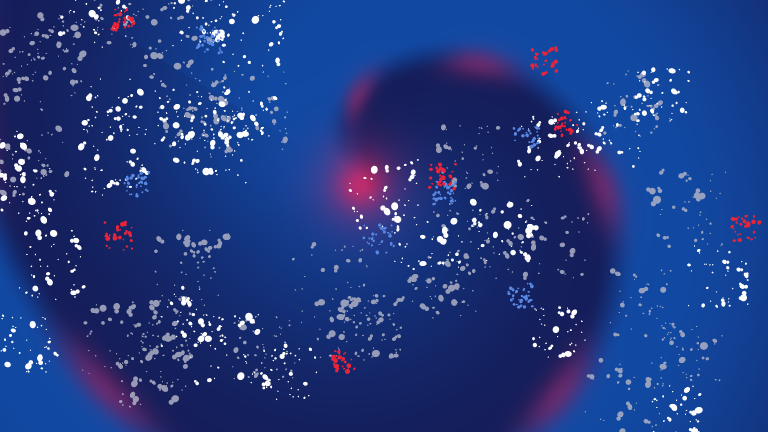
Give the GLSL for this background, as a Shadertoy shader.

```glsl
// Glowing spiral shell on deep blue, strewn with clusters of paint-like specks.

const vec3 NAVY   = vec3(0.080, 0.118, 0.355);
const vec3 AZURE  = vec3(0.068, 0.285, 0.635);
const vec3 ROSE   = vec3(0.800, 0.165, 0.410);
const vec3 SILVER = vec3(0.680, 0.690, 0.770);
const vec3 WHITE  = vec3(0.990);
const vec3 SKY    = vec3(0.340, 0.530, 0.880);
const vec3 RED    = vec3(0.910, 0.140, 0.230);

const vec2  SPIRAL_CENTRE = vec2(0.856, 0.560);
const vec2  CORE_CENTRE   = vec2(0.835, 0.572);
const float SEAM_ANGLE    = 2.583;   // direction where the arm starts
const float EDGE_SOFTNESS = 0.050;
const float PATCH_CELL    = 0.17;    // spacing of speck clusters
const float TAU           = 6.2831853;

// Areas that hold specks: centre.xy, half size.zw
const vec4 AREAS[5] = vec4[5](
    vec4(0.34, 0.57, 0.36, 0.46),
    vec4(1.08, 0.46, 0.33, 0.30),
    vec4(0.70, 0.31, 0.28, 0.17),
    vec4(1.42, 0.80, 0.17, 0.12),
    vec4(1.56, 0.29, 0.19, 0.29));

vec3 hash3(vec3 p) {
    p = fract(p * vec3(0.1031, 0.1030, 0.0973));
    p += dot(p, p.yxz + 33.33);
    return fract((p.xxy + p.yxx) * p.zyx);
}

// Radius of the arm after a clockwise turn in degrees
float armRadius(float turn) {
    float wobble = 0.0625 * sin(radians((turn - 85.0) * 1.125));
    return 0.153 + turn / 432.0 + wobble + 0.07 * smoothstep(300.0, 350.0, turn);
}

vec3 spiral(vec2 p) {
    vec2 v = p - SPIRAL_CENTRE;
    float r = length(v);
    float turn = mod(SEAM_ANGLE - atan(v.y, v.x), TAU) * 360.0 / TAU;
    float depth = armRadius(turn) - r;
    float inside = smoothstep(-EDGE_SOFTNESS, EDGE_SOFTNESS, depth)
                 * smoothstep(0.0, 60.0, turn);

    // Each turn is dark at its rim and brightens inwards
    float outerDepth = armRadius(turn + 360.0) - r;
    float light = mix(smoothstep(0.05, 0.78, outerDepth),
                      smoothstep(0.05, 0.90, depth), inside);
    vec3 col = mix(NAVY, AZURE, light);

    // Rosy blotches along the rim
    float beat = 0.5 + 0.5 * cos(TAU * (turn - 99.0) / 48.0);
    float rim = (depth - 0.012) / 0.042;
    col = mix(col, ROSE, 0.42 * beat * beat * exp(-rim * rim)
                       * smoothstep(0.0, 40.0, turn));

    // Hot core with a wide halo
    vec2 c = p - CORE_CENTRE;
    float d2 = dot(c, c);
    float halo = 0.42 * exp(-d2 / 0.012) + 0.50 * exp(-d2 / 0.0028);
    return mix(col, ROSE, halo);
}

bool inArea(vec2 p) {
    for (int i = 0; i < 5; i++) {
        vec2 q = abs(p - AREAS[i].xy) / AREAS[i].zw;
        if (dot(q * q, q * q) < 1.0) return true;
    }
    return false;
}

// Coverage of one tilted oval speck; the larger ones carry a side lobe
float speck(vec2 v, float r, vec3 h, float pixel) {
    float a = h.x * TAU;
    v = mat2(cos(a), -sin(a), sin(a), cos(a)) * v;
    float d = length(v * vec2(1.0, 1.0 + 0.4 * h.y)) - r;
    if (h.z > 0.5 && r > 0.0045)
        d = min(d, length(v - vec2(1.25, 0.4) * r) - 0.65 * r);
    return clamp(0.5 - d / pixel, 0.0, 1.0);
}

// Clusters of specks; sizes = smallest radius, added radius, rarity of big ones
float scatter(vec2 p, float seed, float chance, int count, float spread,
              vec3 sizes, float pixel) {
    float cover = 0.0;
    vec2 home = floor(p / PATCH_CELL);
    for (int k = 0; k < 9; k++) {
        vec2 cell = home + vec2(k % 3 - 1, k / 3 - 1);
        vec3 h = hash3(vec3(cell + 20.0, seed));
        vec2 centre = (cell + h.xy) * PATCH_CELL;
        if (h.z > chance || distance(p, centre) > spread * 1.42 + 0.02
            || !inArea(centre)) continue;
        for (int i = 0; i < count; i++) {
            vec3 g = hash3(vec3(cell + 20.0, seed + 7.31 * float(i + 1)));
            vec2 q = p - centre - (g.xy * 2.0 - 1.0) * spread * sqrt(h.z / chance * 0.5 + 0.5);
            if (dot(q, q) > 0.0006) continue;
            float r = sizes.x + sizes.y * pow(g.z, sizes.z);
            cover = max(cover, speck(q, r, hash3(g * 91.7 + 3.0), pixel));
        }
    }
    return cover;
}

void mainImage(out vec4 fragColor, in vec2 fragCoord) {
    float pixel = 1.0 / iResolution.y;
    vec2 p = fragCoord * pixel;
    vec3 col = spiral(p);

    // Specks from back to front
    vec3 paint = vec3(0.0016, 0.0078, 4.0);
    col = mix(col, SILVER, 0.85 * scatter(p, 3.0, 0.62, 42, 0.105, paint, pixel));
    col = mix(col, WHITE, scatter(p, 11.0, 0.55, 40, 0.085, paint, pixel));
    col = mix(col, SKY, scatter(p, 23.0, 0.18, 30, 0.036, vec3(0.002, 0.003, 1.5), pixel));
    col = mix(col, RED, scatter(p, 37.0, 0.20, 26, 0.036, vec3(0.002, 0.004, 1.2), pixel));
    fragColor = vec4(col, 1.0);
}
```
